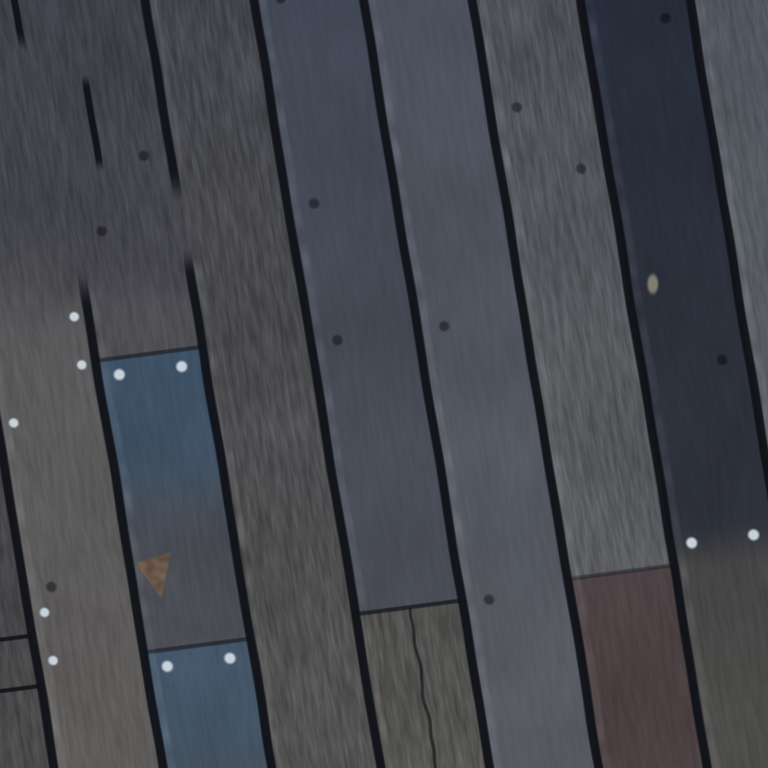
This texture is drawn by a three.js fragment shader. Its source:

```glsl
// Weathered slate-grey deck boards running at a slant, with dark gaps, butt joints and nails.
// The canvas is sheared into board space (across, along); each board gets its own tint and
// roughness, and stretched gradient noise adds grain, stains, ragged gaps and worn edges.
#define PITCH 0.1418
#define SLANT 0.165
#define OFFSET 0.0705
#define JOINT_TILT 0.13
#define GAP_HALF 0.0040
#define GAP_SOFT 0.0036
#define GRAIN 0.20
#define NAIL_RADIUS 0.0075
#define GAP_COLOR vec3(0.06, 0.07, 0.09)
#define NAIL_COLOR vec3(0.78, 0.82, 0.85)
#define WORN_COLOR vec3(0.285, 0.285, 0.30)

varying vec2 vUv;

float hash(vec2 p) {
  p = fract(p * vec2(0.1031, 0.1137));
  p += dot(p, p.yx + 33.33);
  return fract((p.x + p.y) * p.x * 17.0);
}

vec2 gradientAt(vec2 cell) {
  float angle = 6.2832 * hash(cell + 71.0);
  return vec2(cos(angle), sin(angle));
}

// Gradient noise, roughly -0.7 to 0.7
float noise(vec2 p) {
  vec2 i = floor(p), f = fract(p), e = vec2(1.0, 0.0);
  vec2 u = f * f * f * (f * (f * 6.0 - 15.0) + 10.0);
  float low = mix(dot(gradientAt(i), f), dot(gradientAt(i + e), f - e), u.x);
  float high = mix(dot(gradientAt(i + e.yx), f - e.yx), dot(gradientAt(i + 1.0), f - 1.0), u.x);
  return mix(low, high, u.y);
}

float disc(vec2 d, float radius) {
  return 1.0 - smoothstep(radius * 0.6, radius * 1.3, length(d));
}

float band(float d, float halfWidth, float soft) {
  return 1.0 - smoothstep(halfWidth, halfWidth + soft, abs(d));
}

// First joint height, spacing to the second one, darkness of the seam
vec3 jointsOf(float id) {
  if (id < -0.5) return vec3(0.167, 0.067, 0.9);
  if (id == 1.0) return vec3(0.514, 0.388, 0.55);
  if (id == 3.0) return vec3(0.140, 9.0, 0.7);
  if (id == 5.0) return vec3(0.150, 9.0, 0.4);
  if (id == 6.0) return vec3(0.168, 9.0, 0.0);
  return vec3(-9.0, 9.0, 0.0);
}

// Tint and roughness of a board, above and below its joint
vec4 boardLook(float id, float below, float drop) {
  vec4 blue = mix(vec4(0.25, 0.32, 0.39, 0.2), vec4(0.28, 0.29, 0.32, 0.3), smoothstep(0.25, 0.7, drop));
  if (id < -0.5) return vec4(0.27, 0.27, 0.28, 1.0);
  if (id == 0.0) return vec4(0.355, 0.35, 0.35, 0.4);
  if (id == 1.0) return mix(vec4(0.31, 0.31, 0.32, 0.5), blue, below);
  if (id == 2.0) return vec4(0.30, 0.30, 0.305, 1.0);
  if (id == 3.0) return mix(vec4(0.285, 0.30, 0.335, 0.15), vec4(0.31, 0.31, 0.305, 1.0), below);
  if (id == 4.0) return vec4(0.325, 0.34, 0.37, 0.15);
  if (id == 5.0) return mix(vec4(0.345, 0.35, 0.36, 0.85), vec4(0.285, 0.245, 0.255, 0.35), below);
  if (id == 6.0) return mix(vec4(0.185, 0.20, 0.235, 0.2), vec4(0.275, 0.275, 0.275, 0.35), below);
  return vec4(0.35, 0.365, 0.38, 0.6);
}

void main() {
  // Board space: s counts boards, across and along are in canvas units
  float across = vUv.x + SLANT * vUv.y - OFFSET + 0.0022 * noise(vec2(vUv.x * 7.0, vUv.y * 9.0));
  float along = vUv.y - JOINT_TILT * vUv.x;
  float s = across / PITCH;
  float id = floor(s);
  vec2 local = vec2((s - id) * PITCH, along);

  // Tint, with joints
  vec3 joints = jointsOf(id);
  float jointSoft = id == 6.0 ? 0.035 : 0.002;
  float below = 1.0 - smoothstep(-jointSoft, jointSoft, along - joints.x);
  vec4 look = boardLook(id, below, fract((joints.x - along) / joints.y));
  float worn = smoothstep(0.57, 0.68, vUv.y + 0.08 * noise(vUv * 9.0)) * (1.0 - smoothstep(1.85, 2.1, s));
  look = mix(look, vec4(WORN_COLOR, 0.75), worn);
  vec3 color = look.rgb + mix(vec3(0.015, 0.012, 0.005), vec3(-0.035, -0.03, -0.012), vUv.y);

  // Long fibres, fine flecks and broad stains
  vec2 fibre = vec2(across, along) + id * vec2(0.0, 3.7);
  float grain = noise(fibre * vec2(150.0, 17.0)) + 0.7 * noise(fibre * vec2(290.0, 42.0));
  float stain = noise(vUv * 6.0 + id) + 0.5 * noise(vUv * vec2(23.0, 13.0) + id);
  color *= 1.0 + GRAIN * (look.a + 0.12) * grain + 0.09 * stain;

  // Seams, and splits in the short rough board
  float seam = min(abs(along - joints.x), abs(along - joints.x + joints.y));
  color = mix(color, GAP_COLOR, joints.z * band(seam, 0.0012, 0.003) * (1.0 - worn));
  float split = local.x - 0.072 + 0.006 * noise(vec2(along * 25.0, 3.0));
  if (id == 3.0) color = mix(color, GAP_COLOR, 0.65 * below * band(split, 0.0006, 0.003));

  // Gaps fade out across the worn patch, where two short offset gaps remain
  float edge = floor(s + 0.5);
  float gapDist = (s - edge) * PITCH;
  float open = 1.0;
  if (edge == 1.0) open = 1.0 - smoothstep(0.60, 0.65, vUv.y);
  if (edge == 2.0) open = 1.0 - smoothstep(0.64, 0.68, vUv.y) + smoothstep(0.73, 0.78, vUv.y);
  float ridge = band(gapDist - 0.011, 0.002, 0.006) * (0.5 + noise(vec2(edge * 5.0, along * 32.0)));
  color += 0.075 * open * ridge;
  float gap = open * band(gapDist, GAP_HALF, GAP_SOFT);
  gap = max(gap, band(across - 0.80 * PITCH, 0.003, 0.003) * smoothstep(0.93, 0.96, vUv.y));
  gap = max(gap, band(across - 1.33 * PITCH, 0.003, 0.003) * band(vUv.y - 0.84, 0.045, 0.02));
  color = mix(color, GAP_COLOR, 0.95 * gap);

  // Bright nails: pairs at the joints, and a staggered row on the left board
  float nails = 0.0;
  for (int i = 0; i < 5; i++) {
    float k = float(i);
    vec2 pairAt = vec2(mix(0.2, 0.78, mod(k, 2.0)) * PITCH, joints.x - 0.022 - joints.y * floor(k / 2.0));
    if (id == 6.0) pairAt.y = joints.x + 0.008;
    if (id == 1.0 || id == 6.0) nails = max(nails, disc(local - pairAt, NAIL_RADIUS));
    vec2 rowAt = vec2((k < 2.5 ? 0.15 : 0.87) * PITCH, 0.131 + 0.064 * k + 0.188 * step(1.5, k));
    if (id == 0.0) nails = max(nails, disc(local - rowAt, NAIL_RADIUS * 0.85));
  }
  color = mix(color, NAIL_COLOR, nails);

  // Scattered rusty nail heads
  vec2 cell = floor(vec2(s * 2.0, along * 11.0));
  vec2 head = (fract(vec2(s * 2.0, along * 11.0)) - 0.5) * vec2(PITCH * 0.5, 1.0 / 11.0);
  color *= 1.0 - 0.4 * step(0.91, hash(cell + 19.0)) * disc(head, 0.007);

  // Dry leaf and a pale chip
  vec2 leaf = vUv - vec2(0.203, 0.253);
  float leafDist = max(max(leaf.y - 0.3 * leaf.x - 0.021, leaf.x - 0.2 * leaf.y - 0.013), -leaf.y - 1.35 * leaf.x - 0.022);
  color = mix(color, vec3(0.41, 0.34, 0.29) + 0.10 * noise(vUv * 90.0), 1.0 - smoothstep(-0.002, 0.003, leafDist));
  color = mix(color, vec3(0.50, 0.49, 0.43), disc((vUv - vec2(0.85, 0.63)) * vec2(1.8, 1.0), 0.013));

  gl_FragColor = vec4(color, 1.0);
}
```
